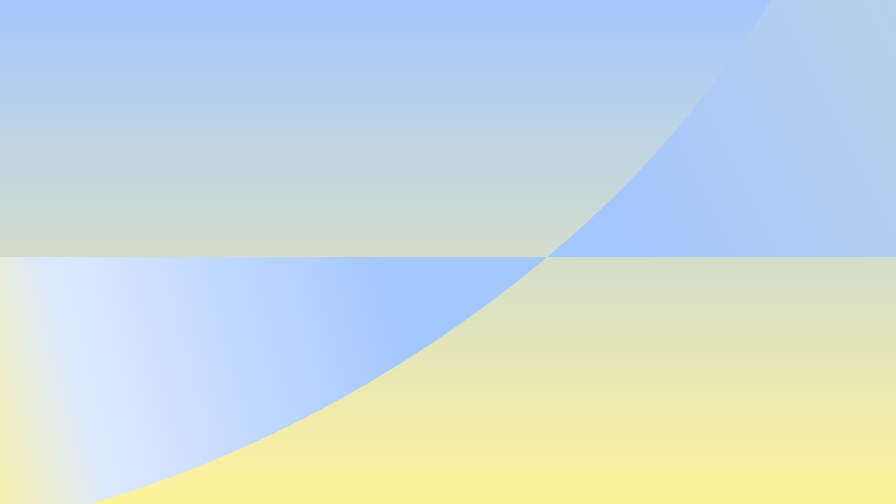
A WebGL 2 fragment shader for this background:

```glsl
#version 300 es
precision highp float;
// Blue and yellow panels split by a level horizon and one wide circular arc.
// Opposite quarters share a vertical sky fade; the other two hold tilted fades.
// Lengths are in canvas heights, with the origin at the lower left.
uniform vec2 u_resolution;
out vec4 fragColor;

const vec3 BLUE = vec3(0.647, 0.780, 1.0);
const vec3 PALE = vec3(0.862, 0.914, 1.0);
const vec3 YELLOW = vec3(1.0, 0.953, 0.600);
const float HORIZON = 0.4896;

// Signed distance to the arc, negative on its upper left side.
float arcDistance(vec2 p) {
    float bow = 0.004 * sin(6.0 * (p.y - HORIZON));
    return length(p - vec2(-0.478, 2.295)) - 2.388 - bow;
}

// Position along a horizontal axis that leans with height.
float leaning(vec2 p, float tilt) {
    return p.x + tilt * (p.y - HORIZON);
}

// Lower left panel: warm edge, pale glow, then blue.
vec3 glowPanel(vec2 p) {
    float s = leaning(p, 0.27);
    vec3 warm = mix(YELLOW, PALE, clamp((s + 0.2) / 0.29, 0.0, 1.0));
    return mix(warm, BLUE, clamp((s - 0.11) / 0.65, 0.0, 1.0));
}

// Upper right panel: blue warming faintly toward the corner.
vec3 cornerPanel(vec2 p) {
    float s = leaning(p, 0.5);
    return mix(BLUE, YELLOW, clamp(0.27 * (s - 1.25), 0.0, 1.0));
}

void main() {
    vec2 p = gl_FragCoord.xy / u_resolution.y;
    float soft = 0.6 / u_resolution.y;

    // Smooth coverage of the two dividing edges
    float outside = smoothstep(-soft, soft, arcDistance(p));
    float above = smoothstep(-soft, soft, p.y - HORIZON);

    // Assemble the four quarters
    vec3 sky = mix(YELLOW, BLUE, clamp(p.y, 0.0, 1.0));
    vec3 lower = mix(glowPanel(p), sky, outside);
    vec3 upper = mix(sky, cornerPanel(p), outside);
    fragColor = vec4(mix(lower, upper, above), 1.0);
}
```
